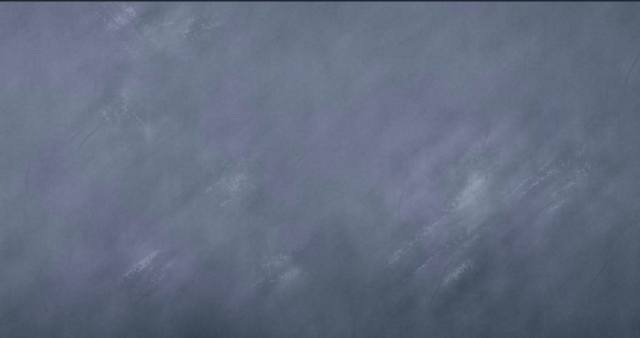
A Shadertoy shader for this texture:

```glsl
// A dusty slate board: a smooth light falloff, teal and violet smudges of
// layered gradient noise, fine wiped streaks, clusters of faint worn chalk
// strokes and broken dark scratches, closed by a dark rim along the top.

const vec3 SLATE_DARK = vec3(0.212, 0.262, 0.322);
const vec3 SLATE_PALE = vec3(0.460, 0.512, 0.582);
const vec3 VIOLET_TINT = vec3(0.010, -0.017, 0.012);
const vec3 CHALK = vec3(0.64, 0.69, 0.75);
const vec3 RIM = vec3(0.12, 0.15, 0.20);

const int CLUSTERS = 9;
const int STROKES = 9;
const int SCRATCHES = 44;

vec2 hash2(vec2 p) {
    vec3 q = fract(p.xyx * vec3(0.1031, 0.1030, 0.0973));
    q += dot(q, q.yzx + 33.33);
    return fract((q.xx + q.yz) * q.zy);
}

vec2 gradientAt(vec2 cell) {
    float angle = 6.2832 * hash2(cell + 71.0).x;
    return vec2(cos(angle), sin(angle));
}

float gradientNoise(vec2 p) {
    vec2 i = floor(p), f = fract(p);
    vec2 u = f * f * f * (f * (f * 6.0 - 15.0) + 10.0);
    vec2 e = vec2(0.0, 1.0);
    float low = mix(dot(gradientAt(i), f),
                    dot(gradientAt(i + e.yx), f - e.yx), u.x);
    float high = mix(dot(gradientAt(i + e.xy), f - e.xy),
                     dot(gradientAt(i + e.yy), f - e.yy), u.x);
    return mix(low, high, u.y);
}

float fbm(vec2 p) {
    float sum = 0.0, weight = 0.6;
    for (int i = 0; i < 4; i++) {
        sum += weight * gradientNoise(p);
        p = mat2(1.6, 1.2, -1.2, 1.6) * p + 17.3;
        weight *= 0.5;
    }
    return sum;
}

// Coordinates along and across a direction.
vec2 turn(vec2 p, float angle) {
    float c = cos(angle), s = sin(angle);
    return vec2(c * p.x + s * p.y, c * p.y - s * p.x);
}

// Soft line along x, fading towards its ends.
float softLine(vec2 p, float halfLength, float width) {
    float ends = 1.0 - smoothstep(0.3, 1.0, abs(p.x) / halfLength);
    return ends * exp(-p.y * p.y / (width * width));
}

// Parallel chalk strokes around a centre; xy place, z angle, w half length.
float chalkCluster(vec2 p, vec4 cluster, float seed) {
    vec2 q = turn(p - cluster.xy, cluster.z);
    q.y += 0.008 * gradientNoise(q * 14.0 + seed);
    float sum = 0.0;
    for (int i = 0; i < STROKES; i++) {
        vec2 r = hash2(vec2(float(i) + 3.0, seed));
        vec2 offset = (r - 0.5) * vec2(1.2, 1.0) * cluster.w;
        float halfLength = cluster.w * mix(0.3, 0.9, r.y);
        float strength = mix(1.0, 0.4, r.x);
        sum += strength * softLine(q - offset, halfLength, mix(0.003, 0.013, r.x));
    }
    return sum;
}

float scratch(vec2 p, float seed, float aspect, float pixel) {
    vec2 place = hash2(vec2(seed, 5.0)) * vec2(aspect, 1.0);
    vec2 r = hash2(vec2(seed, 19.0));
    vec2 q = turn(p - place, mix(0.4, 2.0, r.x));
    q.y += (r.y - 0.5) * 2.0 * q.x * q.x + 0.010 * gradientNoise(q * 14.0 + seed);
    float width = max(mix(0.0025, 0.006, r.x * r.x), 0.6 * pixel);
    return mix(1.0, 0.4, r.x) * softLine(q, mix(0.03, 0.16, r.y), width);
}

float boardLight(vec2 uv, float cloud) {
    float rise = smoothstep(-0.14, 0.50, uv.y + 0.12 * cloud);
    float side = smoothstep(1.10, 0.62, uv.x + 0.10 * cloud);
    float topFade = 1.0 - 0.12 * smoothstep(0.75, 1.0, uv.y);
    return 0.86 * mix(0.12, 1.0, rise) * mix(0.58, 1.0, side) * topFade;
}

void mainImage(out vec4 fragColor, in vec2 fragCoord) {
    vec2 uv = fragCoord / iResolution.xy;
    vec2 p = fragCoord / iResolution.y;
    float aspect = iResolution.x / iResolution.y;
    float pixel = 1.0 / iResolution.y;

    // Broad light, smudges, wiping marks and mottled grain
    float cloud = fbm(p * 2.8 + 4.0);
    float mottle = fbm(p * 11.0 + 23.0);
    float wiped = fbm(turn(p, 0.75) * vec2(3.5, 15.0) + 9.0);
    float upright = fbm(p * vec2(19.0, 4.0) + 31.0);
    float grain = gradientNoise(p * 115.0) + 0.7 * gradientNoise(p * 58.0);
    float tone = boardLight(uv, cloud) + 0.21 * cloud + 0.11 * mottle;
    tone += 0.12 * wiped + 0.08 * upright + 0.065 * grain;

    // Chalk strokes, each cluster inside its own haze of dust
    vec4 clusters[CLUSTERS] = vec4[CLUSTERS](
        vec4(1.34, 0.27, 0.66, 0.19), vec4(1.68, 0.48, 0.70, 0.14),
        vec4(1.38, 0.46, 0.60, 0.15), vec4(0.45, 0.20, 0.72, 0.11),
        vec4(0.58, 0.90, 0.20, 0.09), vec4(0.36, 0.66, -0.95, 0.11),
        vec4(0.37, 0.92, -0.75, 0.12), vec4(0.68, 0.46, 0.55, 0.11),
        vec4(0.82, 0.20, 0.45, 0.09));
    float chalk = 0.0, haze = 0.0;
    for (int i = 0; i < CLUSTERS; i++) {
        vec4 c = clusters[i];
        vec2 d = (p - c.xy) / (c.w * 1.1);
        haze += exp(-dot(d, d));
        chalk += chalkCluster(p, c, float(i) * 7.0 + 2.0);
    }
    float worn = smoothstep(-0.45, 0.65, 0.7 * grain + 1.2 * mottle + 0.6 * wiped);
    tone += haze * (0.06 + 0.20 * wiped + 0.22 * mottle);

    // Broken dark scratches
    float scratches = 0.0;
    for (int i = 0; i < SCRATCHES; i++)
        scratches += scratch(p, float(i) + 1.0, aspect, pixel);
    float broken = smoothstep(-0.35, 0.45, wiped + mottle + 0.4 * grain);
    tone -= 0.19 * min(scratches, 1.2) * broken;

    // Colour
    vec3 color = mix(SLATE_DARK, SLATE_PALE, clamp(tone, 0.0, 1.15));
    float violet = smoothstep(-0.08, 0.16, fbm(p * 2.6 + 52.0) + 0.25 * mottle);
    violet *= smoothstep(0.25, 0.65, tone) * smoothstep(1.0, 0.7, uv.x);
    color += VIOLET_TINT * violet;
    color = mix(color, CHALK, 0.30 * min(chalk, 1.2) * worn);
    color = mix(color, RIM, smoothstep(0.993, 0.998, uv.y));
    fragColor = vec4(color, 1.0);
}
```
